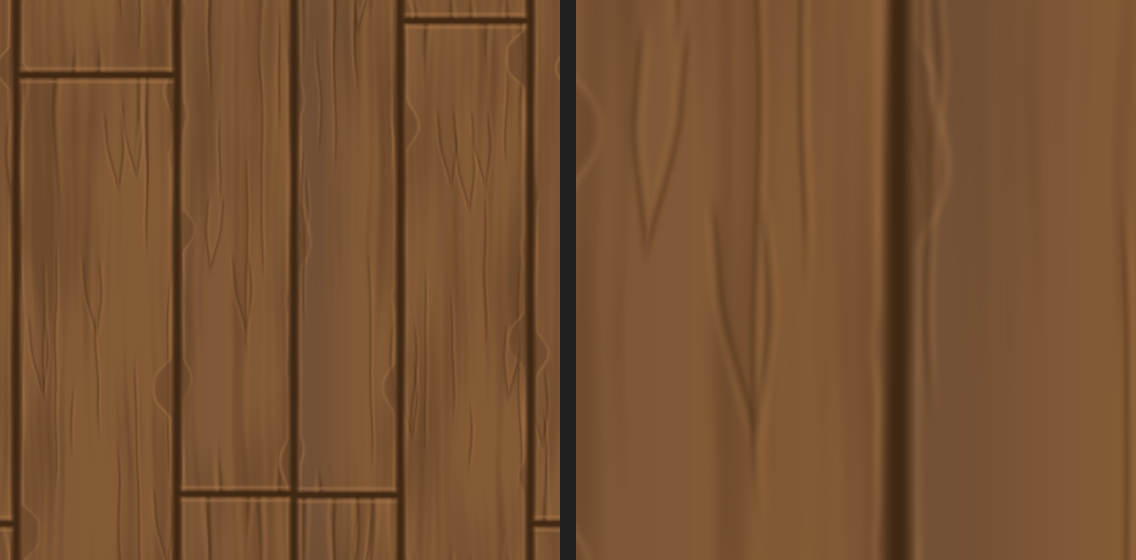
Left: the whole. Right: its middle third, enlarged.
A WebGL 2 fragment shader for this texture:

```glsl
#version 300 es
precision highp float;
// Draws worn vertical wooden planks with staggered butt joints, splits and grain.

uniform vec2 u_resolution;
out vec4 fragColor;

const vec3 LIGHT_WOOD = vec3(0.52, 0.355, 0.212);
const vec3 MID_WOOD = vec3(0.465, 0.315, 0.187);
const vec3 DARK_WOOD = vec3(0.42, 0.28, 0.17);
const vec3 GREY_WOOD = vec3(0.43, 0.305, 0.21);
const vec3 GROOVE = vec3(0.32, 0.205, 0.105);
const vec3 GAP = vec3(0.23, 0.14, 0.06);
const vec3 WORN_EDGE = vec3(0.64, 0.45, 0.275);

// Each plank: left seam, height of its butt joint, amount of greying
const int PLANK_COUNT = 5;
const vec3 PLANKS[PLANK_COUNT] = vec3[](
    vec3(0.029, 0.866, 0.05), vec3(0.316, 0.118, 0.3), vec3(0.525, 0.116, 1.0),
    vec3(0.715, 0.963, 0.0), vec3(0.947, 0.065, 0.1));

vec2 hash22(vec2 p) {
    vec3 a = fract(p.xyx * vec3(0.1031, 0.1030, 0.0973));
    a += dot(a, a.yzx + 33.33);
    return fract((a.xx + a.yz) * a.zy);
}

float cornerSlope(vec2 cell, vec2 offset) {
    return dot(hash22(cell) * 2.0 - 1.0, offset);
}

float gradientNoise(vec2 p) {
    vec2 i = floor(p), f = fract(p), u = f * f * (3.0 - 2.0 * f);
    vec2 e = vec2(1.0, 0.0);
    float low = mix(cornerSlope(i, f), cornerSlope(i + e, f - e), u.x);
    float high = mix(cornerSlope(i + e.yx, f - e.yx), cornerSlope(i + 1.0, f - 1.0), u.x);
    return mix(low, high, u.y);
}

float bump(float d, float width) {
    return exp(-d * d / (width * width));
}

float span(float y, float from, float to, float fade) {
    return smoothstep(from, from + fade, y) * (1.0 - smoothstep(to - fade, to, y));
}

// A dark line (x) with a lit lip beside it (y)
vec2 groove(float d, float width, float strength) {
    return strength * vec2(bump(d, width), 0.7 * bump(d - 2.2 * width, width));
}

// Long cracks, splits from both ends and V-shaped splinters, spread over a plank
vec2 cracks(vec2 q, float width, float seed) {
    vec2 total = vec2(0.0);
    float count = max(2.0, floor(width / 0.03));
    for (float i = 0.0; i < count; i++) {
        vec2 place = hash22(vec2(i, seed)), size = hash22(vec2(i + 31.0, seed + 7.0));
        float x = q.x - width * (i + 0.2 + 0.6 * place.x) / count;
        float side = place.y < 0.6 ? 1.0 : -1.0;
        float d = side * (x - 0.014 * gradientNoise(vec2(q.y * 7.0, seed + i * 3.7)));

        float start = 0.75 * place.y;
        total += groove(d, 0.0022, 0.65 * span(q.y, start, start + 0.15 + 0.35 * size.x, 0.07));

        float topSplit = 1.0 - smoothstep(0.0, 0.07 + 0.28 * size.y, 1.0 - q.y);
        total += groove(d, 0.002 + 0.0025 * topSplit, topSplit * step(0.45, size.x));
        float lowSplit = 1.0 - smoothstep(0.0, 0.05 + 0.1 * size.y, q.y);
        total += groove(d, 0.002 + 0.002 * lowSplit, lowSplit * step(size.x, 0.4));

        float rise = q.y - 0.05 - 0.8 * fract(size.x * 7.0 + place.y);
        float arm = abs(x + 0.08 * side * rise) - 0.014 * smoothstep(0.0, 0.1, rise);
        total += groove(arm * side, 0.0024, 0.6 * step(0.5, place.x) * span(rise, 0.0, 0.16, 0.03));
    }
    return min(total, 1.0);
}

// Streaked wood, greyer toward the left of weathered planks
vec3 wood(vec2 q, float seed, float greying) {
    float x = q.x + 0.012 * gradientNoise(vec2(q.x * 8.0, q.y * 5.0 + seed));
    float broad = gradientNoise(vec2(x * 24.0 + seed, q.y * 1.6));
    float fine = gradientNoise(vec2(x * 85.0 + seed, q.y * 2.5 + 9.0));
    float blotch = gradientNoise(vec2(x * 7.0, q.y * 4.0 + seed));
    float tone = 0.5 * broad + 0.4 * fine + 0.5 * blotch;
    vec3 color = mix(MID_WOOD, LIGHT_WOOD, smoothstep(-0.2, 0.15, tone));
    color = mix(color, DARK_WOOD, 0.8 * smoothstep(0.1, 0.4, -tone));
    return mix(color, GREY_WOOD, 0.75 * greying * (1.0 - smoothstep(0.03, 0.13, q.x)));
}

// Depth to which a long side has chipped away
float chip(float y, float seed) {
    return 0.03 * smoothstep(0.08, 0.4, gradientNoise(vec2(y * 8.0, seed)));
}

vec3 plank(vec2 q, float width, float seed, float greying) {
    vec3 color = wood(q, seed, greying);
    vec2 marks = cracks(q, width, seed);
    color = mix(color, GROOVE, 0.65 * marks.x);
    color = mix(color, WORN_EDGE, 0.5 * marks.y);

    // Worn rim, drawn inward where the sides are chipped
    float sideRim = min(q.x - chip(q.y, seed + 2.3), width - q.x - chip(q.y, seed + 5.6)) - 0.012;
    float endRim = min(q.y, 1.0 - q.y) - 0.012;
    float wear = 0.3 + 0.6 * gradientNoise(vec2(q.y * 9.0, seed + 0.4));
    color = mix(color, DARK_WOOD, 0.6 * smoothstep(0.0, 0.008, -sideRim));
    color = mix(color, WORN_EDGE, clamp(wear, 0.05, 0.6) * bump(sideRim, 0.003));
    color = mix(color, WORN_EDGE, 0.5 * bump(endRim, 0.003));

    // Shadowed gaps between planks
    float sideGap = min(q.x, width - q.x);
    float endGap = min(q.y, 1.0 - q.y);
    float spread = 0.012 + 0.008 * gradientNoise(vec2(q.y * 6.0, seed + 8.2));
    float shadow = max(1.0 - smoothstep(0.001, spread, sideGap), 1.0 - smoothstep(0.002, 0.009, endGap));
    return mix(color, GAP, 0.9 * shadow);
}

void main() {
    vec2 p = gl_FragCoord.xy / u_resolution;
    vec3 color = GAP;
    for (int i = 0; i < PLANK_COUNT; i++) {
        float width = fract(PLANKS[(i + 1) % PLANK_COUNT].x - PLANKS[i].x);
        vec2 q = fract(p - PLANKS[i].xy);
        if (q.x < width) color = plank(q, width, float(i) * 17.0 + 3.5, PLANKS[i].z);
    }
    fragColor = vec4(color, 1.0);
}
```
